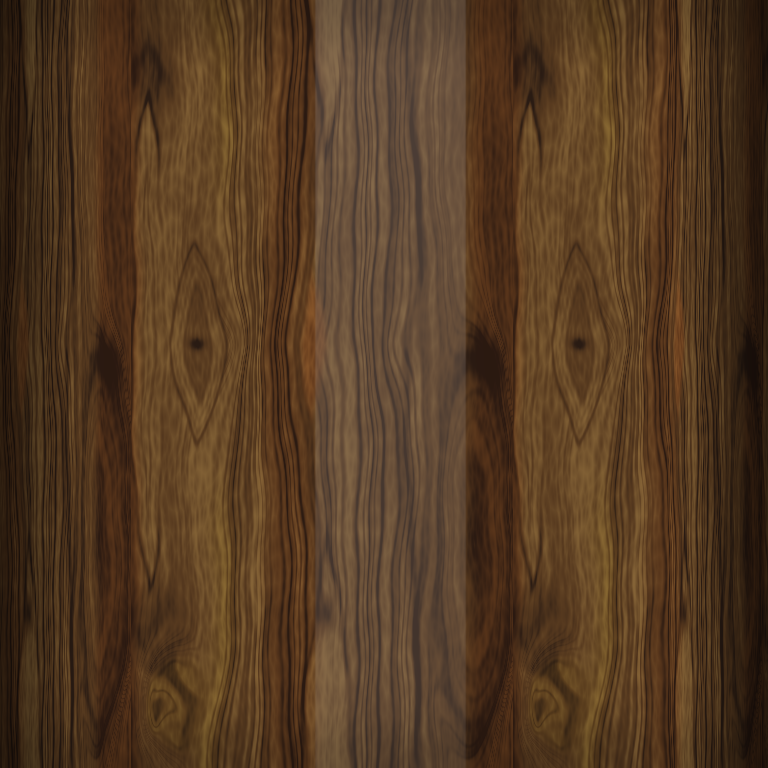
A three.js fragment shader for this texture:

```glsl
// Dark rosewood veneer: one figured sheet repeated across, squeezed at both sides,
// with a pale glossy strip in the middle. Grain lines are level sets of a bent
// coordinate; lens shapes add eyes and cathedrals, cellular noise adds pores.
varying vec2 vUv;

vec2 hash2(vec2 c) {
  vec2 k = vec2(dot(c, vec2(127.1, 311.7)), dot(c, vec2(269.5, 183.3)));
  return fract(sin(k) * 4375.85);
}

// Distance to the nearest scattered point
float cells(vec2 p) {
  vec2 id = floor(p), f = fract(p);
  float nearest = 2.0;
  for (int j = -1; j <= 1; j++)
    for (int i = -1; i <= 1; i++) {
      vec2 o = vec2(float(i), float(j));
      nearest = min(nearest, length(o + hash2(id + o) - f));
    }
  return nearest;
}

float bell(float x, float center, float width) {
  float d = (x - center) / width;
  return exp(-d * d);
}

float spot(vec2 p, vec2 center, vec2 radius) {
  vec2 d = (p - center) / radius;
  return exp(-dot(d, d));
}

// Upright lens: 0 at the center, 1 on the rim; a higher power gives blunter ends
float lens(vec2 p, vec2 center, vec2 radius, float power) {
  vec2 q = abs(p - center) / radius;
  return sqrt(q.x * q.x + 0.004) + pow(q.y, power);
}

void main() {
  // Squeezed sides, then the repeated sheet
  float x = vUv.x, y = vUv.y;
  x += 1.1 * min(x - 0.137, 0.0) + 1.4 * max(x - 0.8685, 0.0);
  vec2 p = vec2(mod(x - 0.17, 0.4974) + 0.17, y);
  p.x += 0.0025 * sin(y * 19.0 + p.x * 31.0) + 0.0015 * sin(y * 47.0 - p.x * 70.0);
  float m = abs(y - 0.551);
  vec2 folded = vec2(p.x, m);

  // Grain bent around the pinch, the side arcs and the eye
  float kink = exp(-8.0 * sqrt(m * m + 0.0002));
  float s = (p.x - 0.342) / 0.045;
  float g = p.x + 0.06 * kink * s * exp(-0.5 * s * s);
  g += 0.028 * kink * bell(p.x, 0.505, 0.035);
  g -= 0.035 * kink * bell(p.x, 0.29, 0.035);
  g += 0.012 * sin(m * 14.0) * bell(p.x, 0.29, 0.05);
  g += 0.008 * sin(y * 8.0 + 1.0) * smoothstep(0.43, 0.5, p.x);

  // Large loop at the lower right of the sheet
  float loopDist = length((p - vec2(0.618, 0.29)) / vec2(0.046, 0.25));
  float inLoop = 1.0 - smoothstep(0.9, 1.4, loopDist);
  g = mix(g, 0.618 - 0.046 * loopDist, inLoop);

  // Burl near the bottom
  float burl = smoothstep(0.2, 0.8, spot(p, vec2(0.225, 0.085), vec2(0.045, 0.085)));
  vec2 b = p * vec2(75.0, 45.0);
  b += 1.2 * sin(b.yx * 1.3 + vec2(0.0, 2.0));
  g = mix(g, 0.28 + 0.008 * sin(b.x + 0.6 * sin(b.y * 1.7)), burl);

  // Base lightness of each stretch of the sheet
  float dense = smoothstep(0.325, 0.37, g) * (1.0 - smoothstep(0.4, 0.43, g));
  float joint = max(1.0 - smoothstep(0.17, 0.19, p.x), smoothstep(0.6, 0.63, p.x));
  float tone = 0.68 - 0.15 * dense - 0.09 * smoothstep(0.44, 0.47, p.x);
  tone -= 0.2 * joint + 0.05 * inLoop;
  tone -= 0.16 * smoothstep(0.29, 0.36, m) * (1.0 - smoothstep(0.23, 0.265, p.x));
  tone += 0.05 * sin(g * 95.0 + 2.0 * sin(y * 5.0)) + 0.04 * sin(y * 13.0 + g * 60.0);

  // Fine and broad grain lines
  float fine = pow(0.5 + 0.5 * sin(g * 640.0 + 3.0 * sin(g * 130.0)), 3.0);
  float broad = pow(0.5 + 0.5 * sin(g * 290.0 + 2.0 * sin(g * 75.0 + 1.0)), 4.0);
  float lined = 0.3 + 0.7 * smoothstep(0.255, 0.31, g);
  lined *= 1.0 - 0.6 * smoothstep(0.54, 0.6, p.x);
  float lines = lined * (0.32 * fine + 0.26 * broad);

  // Pale lenses between the dark lines and the cathedral tips
  float inPale = 1.0 - smoothstep(0.5, 1.1, lens(folded, vec2(0.339, 0.25), vec2(0.02, 0.15), 2.0));
  float tip = lens(folded, vec2(0.426, 0.55), vec2(0.032, 0.30), 1.5);
  float inTip = 1.0 - smoothstep(0.8, 1.05, tip);
  float amber = 1.0 - smoothstep(0.5, 1.1, lens(p, vec2(0.406, 0.551), vec2(0.022, 0.12), 1.2));
  lines *= (1.0 - 0.5 * inPale) * (1.0 - 0.8 * inTip) * (1.0 - 0.85 * amber);
  tone += 0.1 * inPale + 0.08 * inTip;
  lines += 0.28 * bell(tip, 1.06, 0.09);

  // Long spindle with dark ends and a chevron beyond each
  float spindle = lens(p, vec2(0.193, 0.555), vec2(0.019, 0.319), 4.0);
  float inSpindle = 1.0 - smoothstep(0.9, 1.05, spindle);
  float core = lens(p, vec2(0.193, 0.555), vec2(0.007, 0.23), 2.0);
  tone = mix(tone, 0.66, inSpindle);
  lines = mix(lines, 0.06 * fine, inSpindle);
  lines += (0.16 + 0.25 * smoothstep(0.2, 0.3, m)) * bell(spindle, 1.06, 0.14);
  lines += 0.13 * bell(core, 1.0, 0.22);
  lines += 0.2 * spot(folded, vec2(0.195, 0.335), vec2(0.022, 0.035)) * (1.0 - inSpindle);
  lines += 0.24 * bell(m + 1.9 * abs(p.x - 0.19), 0.39, 0.02) * bell(p.x, 0.19, 0.03);

  // Eye with nested rims and a pupil
  float eye = lens(p, vec2(0.257, 0.553), vec2(0.039, 0.135), 1.4);
  lines = mix(lines, 0.05 + 0.04 * sin(eye * 38.0), 1.0 - smoothstep(0.95, 1.1, eye));
  lines += 0.26 * bell(eye, 1.0, 0.06) + 0.2 * bell(eye, 0.48, 0.05);
  lines += 0.1 * (1.0 - smoothstep(0.42, 0.5, eye));
  lines += 0.6 * spot(p, vec2(0.257, 0.552), vec2(0.011, 0.008));

  // Dark vein, loop rim and small knots
  lines += 0.35 * bell(p.x, 0.537 + 0.008 * sin(y * 11.0), 0.005);
  lines += 0.2 * bell(loopDist, 1.0, 0.14) + 0.2 * bell(loopDist, 0.1, 0.45);
  lines += 0.28 * spot(p, vec2(0.635, 0.525), vec2(0.022, 0.035));
  lines += 0.55 * spot(p, vec2(0.421, 0.2), vec2(0.009, 0.02));
  lines += 0.3 * burl * smoothstep(0.2, 1.0, sin(b.x + b.y * 0.6));

  // Pores and soft mottling
  float pores = cells(vec2(p.x * 190.0, y * 42.0));
  float mottle = cells(vec2(p.x * 34.0, y * 13.0));
  tone += 0.2 * (pores - 0.45) + 0.1 * (mottle - 0.45) - lines * 1.1;

  // Wood colors
  vec3 wood = mix(vec3(0.16, 0.105, 0.075), vec3(0.34, 0.225, 0.12), smoothstep(-0.1, 0.5, tone));
  wood = mix(wood, vec3(0.52, 0.39, 0.215), smoothstep(0.4, 0.9, tone));
  float red = max(0.7 * amber, max(0.35 * dense, 0.5 * joint));
  wood *= mix(vec3(1.0), vec3(1.08, 0.86, 0.72), red);
  wood *= 1.0 + vec3(0.05, 0.08, -0.06) * bell(g, 0.28, 0.016) * smoothstep(0.12, 0.3, m);

  // Glossy strip and shaded borders
  float strip = smoothstep(0.409, 0.412, vUv.x) * (1.0 - smoothstep(0.605, 0.608, vUv.x));
  wood = mix(wood, vec3(0.54, 0.48, 0.45), strip * (0.24 + 0.14 * y));
  float side = min(vUv.x, 1.0 - vUv.x), end = min(y, 1.0 - y);
  wood *= mix(0.4, 1.0, smoothstep(-0.03, 0.13, side)) * mix(0.85, 1.0, smoothstep(0.0, 0.1, end));
  gl_FragColor = vec4(wood, 1.0);
}
```
